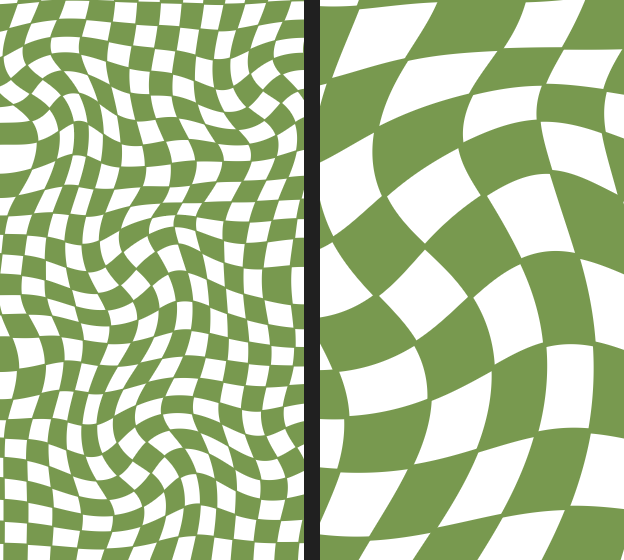
Left: the whole. Right: its middle third, enlarged.
Give the GLSL for this pattern, as a Shadertoy shader.

```glsl
// Warped green and white checkerboard, bent by soft swirls, bulges and a pinch.

const vec3 GREEN = vec3(0.47, 0.60, 0.31);
const vec3 WHITE = vec3(1.0);
const float CELLS_ACROSS = 13.5;              // cells per canvas width
const vec2 GRID_ANCHOR = vec2(0.457, 1.834);  // a grid corner, in canvas widths
const float INSET = 0.03;                     // white cell margin, in cells

// Swirls: centre x, centre y, radius, counterclockwise turn in radians
const int SWIRL_COUNT = 7;
const vec4 SWIRLS[SWIRL_COUNT] = vec4[](
    vec4(0.11, 1.53, 0.20, 1.00),
    vec4(0.88, 1.51, 0.20, 1.00),
    vec4(0.44, 0.94, 0.21, 0.85),
    vec4(0.47, 0.32, 0.22, 1.00),
    vec4(0.95, 0.36, 0.17, 0.60),
    vec4(0.54, 1.41, 0.20, 0.45),
    vec4(0.10, 0.75, 0.17, 0.35));

// Bulges: centre x, centre y, radius, strength (negative pinches)
const int BULGE_COUNT = 4;
const vec4 BULGES[BULGE_COUNT] = vec4[](
    vec4(0.00, 1.32, 0.18, 0.50),
    vec4(0.00, 0.64, 0.18, 0.50),
    vec4(1.00, 0.92, 0.18, 0.50),
    vec4(0.59, 1.14, 0.11, -0.50));

// Gaussian weight of a warp at an offset from its centre
float falloff(vec2 offset, float radius) {
    return exp(-dot(offset, offset) / (radius * radius));
}

vec2 swirl(vec2 p, vec4 s) {
    vec2 offset = p - s.xy;
    float angle = s.w * falloff(offset, s.z);
    float c = cos(angle), sn = sin(angle);
    return s.xy + vec2(c * offset.x + sn * offset.y,
                       c * offset.y - sn * offset.x);
}

vec2 bulge(vec2 p, vec4 b) {
    vec2 offset = p - b.xy;
    return b.xy + offset * (1.0 - b.w * falloff(offset, b.z));
}

// Coverage of the white cells; pixelSize is the pixel footprint in cells
float checker(vec2 grid, vec2 pixelSize) {
    vec2 cell = floor(grid);
    float isWhite = 1.0 - mod(cell.x + cell.y, 2.0);
    vec2 edge = 0.5 - INSET - abs(grid - cell - 0.5);
    vec2 coverage = clamp(edge / pixelSize + 0.5, 0.0, 1.0);
    return isWhite * coverage.x * coverage.y;
}

void mainImage(out vec4 fragColor, in vec2 fragCoord) {
    vec2 p = fragCoord / iResolution.x;

    // Bend the plane, then lay a straight grid on it
    for (int i = 0; i < BULGE_COUNT; i++) p = bulge(p, BULGES[i]);
    for (int i = 0; i < SWIRL_COUNT; i++) p = swirl(p, SWIRLS[i]);
    vec2 grid = (p - GRID_ANCHOR) * CELLS_ACROSS;

    // Pixel footprint along each grid axis
    vec2 dx = dFdx(grid), dy = dFdy(grid);
    vec2 pixelSize = max(sqrt(dx * dx + dy * dy), vec2(1e-5));

    fragColor = vec4(mix(GREEN, WHITE, checker(grid, pixelSize)), 1.0);
}
```
